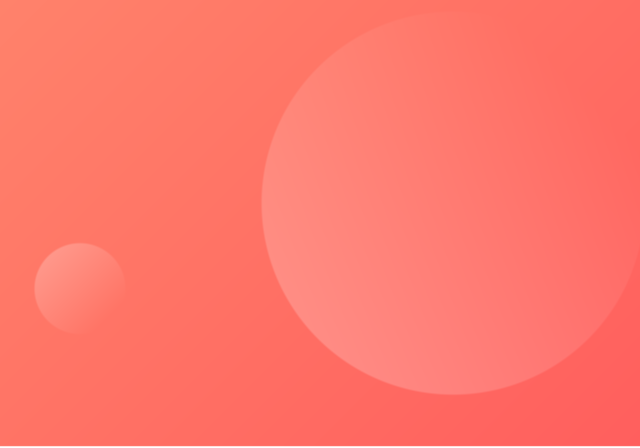
This background is drawn by a Shadertoy shader. Its source:

```glsl
// Coral diagonal gradient with two translucent, fading discs.

// White veil over a disc, strongest on the side opposite to fadeDir.
float discVeil(vec2 p, vec2 center, float radius, vec2 fadeDir, float strength) {
    vec2 d = p - center;
    float edge = max(0.003, 1.0 / iResolution.y);
    float inside = 1.0 - smoothstep(-edge, edge, length(d) - radius);
    float fade = 0.47 - 0.53 * dot(d, normalize(fadeDir)) / radius;
    return strength * inside * clamp(fade, 0.0, 1.0);
}

void mainImage(out vec4 fragColor, in vec2 fragCoord) {
    // Canvas height is one unit.
    vec2 p = fragCoord / iResolution.y;
    float aspect = iResolution.x / iResolution.y;

    // Backdrop, from the top left corner to the bottom right.
    float diagonal = (p.x + 1.0 - p.y) / (aspect + 1.0);
    vec3 color = mix(vec3(1.0, 0.510, 0.420), vec3(1.0, 0.372, 0.366), diagonal);

    // Discs, placed relative to the canvas width.
    vec3 white = vec3(1.0);
    float large = discVeil(p, vec2(0.708 * aspect, 0.5466), 0.4275, vec2(1.0, 1.0), 0.21);
    float small = discVeil(p, vec2(0.125 * aspect, 0.3557), 0.1015, vec2(1.0, -1.0), 0.23);
    color = mix(color, white, large);
    color = mix(color, white, small);

    // Thin white strip along the bottom edge.
    float strip = 1.0 - smoothstep(0.0022, 0.0060, p.y);
    color = mix(color, white, strip);

    fragColor = vec4(color, 1.0);
}
```
